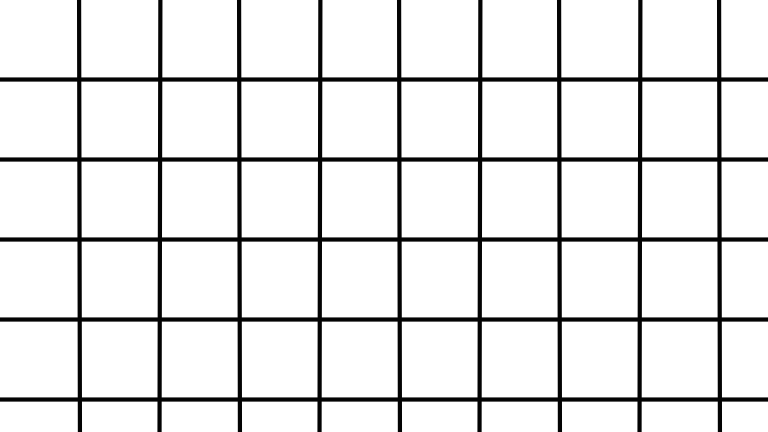
Reproduce this pattern procedurally as a WebGL 2 fragment shader.

```glsl
#version 300 es
precision highp float;
// Draws a black square grid with slightly leaning rules on white paper.

uniform vec2 u_resolution;
out vec4 fragColor;

const vec3 PAPER = vec3(1.0);
const vec3 INK = vec3(0.01);
const float ROWS = 5.4;          // cells per canvas height
const float LINE_WIDTH = 0.0525; // in cells
const float ROW_SHIFT = -0.006;  // in cells

// Sideways drift of an upright rule: neighbours lean opposite ways.
float uprightDrift(float index, float height) {
    float side = 1.0 - 2.0 * mod(index, 2.0);
    return -0.0034 + side * (0.0028 + 0.0106 * (height - 0.5));
}

// Coverage of a rule; the canvas border at index 0 carries none.
float ruleCoverage(float coord, float index, float drift, float pixel) {
    float edge = 0.5 * LINE_WIDTH - abs(coord - index - drift);
    return clamp(edge / pixel + 0.5, 0.0, 1.0) * step(0.5, index);
}

void main() {
    vec2 p = gl_FragCoord.xy / u_resolution.y;
    float pixel = ROWS / u_resolution.y;

    // Cells are counted from the upper left corner.
    vec2 grid = vec2(p.x, 1.0 - p.y) * ROWS;
    vec2 index = floor(grid + 0.5);

    float upright = ruleCoverage(grid.x, index.x, uprightDrift(index.x, p.y), pixel);
    float level = ruleCoverage(grid.y, index.y, ROW_SHIFT, pixel);

    // Union of both rule sets.
    float ink = 1.0 - (1.0 - upright) * (1.0 - level);
    fragColor = vec4(mix(PAPER, INK, ink), 1.0);
}
```
